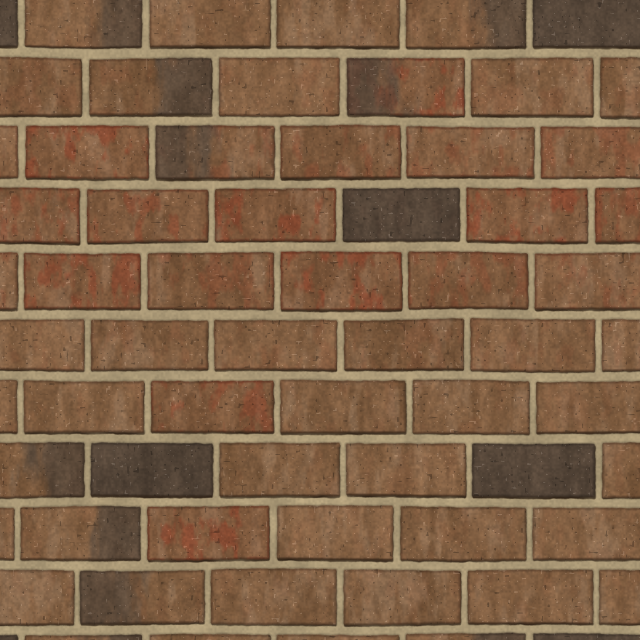
A Shadertoy shader for this texture:

```glsl
// Weathered brick wall in running bond: ten courses of five bricks, wrapping around.
// Jittered joints give each brick its box; a distance to that box shapes the mortar,
// the shadows and the red rims, while layered noise stains the clay.

const vec2 BRICKS = vec2(5.0, 10.0);
const vec2 HALF_GAP = vec2(0.0056, 0.0080);
const vec3 MORTAR = vec3(0.67, 0.60, 0.465);
const vec3 BROWN = vec3(0.435, 0.315, 0.21);
const vec3 TAN = vec3(0.55, 0.41, 0.29);
const vec3 PALE = vec3(0.59, 0.47, 0.36);
const vec3 RED = vec3(0.55, 0.26, 0.17);
const vec3 CHAR = vec3(0.315, 0.262, 0.215);
const vec3 SHADOW = vec3(0.19, 0.13, 0.08);

float hash(vec2 p) {
    vec3 q = fract(p.xyx * 0.1031);
    q += dot(q, q.yzx + 33.33);
    return fract((q.x + q.y) * q.z);
}

float noise(vec2 p) {
    vec2 i = floor(p), f = fract(p);
    f = f * f * (3.0 - 2.0 * f);
    return mix(mix(hash(i), hash(i + vec2(1, 0)), f.x),
               mix(hash(i + vec2(0, 1)), hash(i + vec2(1, 1)), f.x), f.y);
}

float fbm(vec2 p) {
    float sum = 0.0, amp = 0.533;
    for (int i = 0; i < 4; i++, amp *= 0.5) {
        sum += amp * noise(p);
        p = p * 2.03 + 17.3;
    }
    return sum;
}

// Position of joint i, jittered and repeating after n joints
float joint(float i, float seed, float n, float amount) {
    return i + amount * (hash(vec2(mod(i, n) + 3.0, seed)) - 0.5);
}

// Index, start and end of the jittered interval holding x
vec3 interval(float x, float seed, float n, float amount) {
    float i = floor(x);
    if (x < joint(i, seed, n, amount)) i -= 1.0;
    else if (x >= joint(i + 1.0, seed, n, amount)) i += 1.0;
    return vec3(i, joint(i, seed, n, amount), joint(i + 1.0, seed, n, amount));
}

float boxDistance(vec2 p, vec2 halfSize, float radius) {
    vec2 q = abs(p) - halfSize + radius;
    return length(max(q, 0.0)) + min(max(q.x, q.y), 0.0) - radius;
}

// Two sparse progressions over the brick number pick the burnt bricks
float isCharred(vec2 id) {
    float k = id.y * BRICKS.x + id.x;
    return 1.0 - step(0.5, min(abs(mod(k, 34.0) - 4.0), abs(mod(k, 18.0) - 17.0)));
}

// Clay colour at p; across runs 0..1 along the brick, d is the edge distance
vec3 clayColor(vec2 p, vec2 id, float across, float d) {
    vec2 shift = id * 13.7;
    float streak = fbm(p * vec2(62.0, 20.0) + shift);
    float haze = fbm(p * vec2(48.0, 17.0) + shift + 51.0);
    float blotch = fbm(p * vec2(55.0, 28.0) + shift + 93.0);
    float rim = smoothstep(-0.0055, -0.0005, d);
    float tone = 0.28 + 0.42 * hash(id + 7.0) + 1.5 * (streak - 0.5);
    vec3 clay = mix(BROWN, TAN, clamp(tone, 0.0, 1.0));
    clay = mix(clay, PALE, 0.6 * smoothstep(0.48, 0.78, haze));

    // Iron red, strongest around the fourth course
    float z = (id.y - 3.0) / 1.5;
    float redness = min(0.12 + 0.65 * exp(-z * z) + smoothstep(0.78, 0.95, hash(id + 21.0)), 1.0);
    float stain = 0.10 + 0.55 * smoothstep(0.48, 0.72, blotch) + 0.5 * rim * smoothstep(0.3, 0.6, streak);
    clay = mix(clay, RED, redness * min(stain, 0.8));

    // Flashing darkens one end of some bricks, burnt ones all over
    float reach = 1.0 - abs(across - step(0.5, hash(id + 33.0))) + 0.6 * (haze - 0.5);
    float flash = 0.75 * step(0.80, hash(id + 45.0)) * smoothstep(0.42, 0.75, reach);
    clay = mix(clay, CHAR * (0.8 + 0.4 * streak), max(flash, 0.93 * isCharred(id)));

    // Grain, pale specks, dark pits and worn edges
    clay *= 1.0 + 0.12 * (noise(p * 330.0) + noise(p * 170.0 + 9.0) - 1.0);
    clay += 0.10 * smoothstep(0.86, 0.98, noise(p * 240.0 + 31.0));
    clay *= 1.0 - 0.25 * smoothstep(0.86, 0.98, noise(p * 190.0 + 77.0));
    return clay * (1.0 - 0.22 * rim);
}

void mainImage(out vec4 fragColor, in vec2 fragCoord) {
    float pixel = 1.0 / iResolution.y, soft = max(pixel, 0.0011);
    vec2 p = fragCoord * pixel;
    p.y = 1.0 - p.y;

    // Course, then brick within the course
    float bend = 0.004 * (noise(vec2(p.x * 7.0, floor(p.y * 10.0 + 0.63))) - 0.5);
    vec3 course = interval((p.y + bend) * BRICKS.y + 0.128, 5.0, BRICKS.y, 0.09);
    float row = mod(course.x, BRICKS.y);
    float offset = mix(0.15, 0.65, mod(row, 2.0)) + 0.06 * (hash(vec2(row, 61.0)) - 0.5);
    vec3 stone = interval(p.x * BRICKS.x - offset, row + 11.0, BRICKS.x, 0.06);
    vec2 id = vec2(mod(stone.x, BRICKS.x), row);

    // Brick box with uneven edges, and the box of its contact shadow
    vec2 lo = vec2(stone.y + offset, course.y - 0.128) / BRICKS;
    vec2 hi = vec2(stone.z + offset, course.z - 0.128) / BRICKS;
    vec2 gap = HALF_GAP + 0.0022 * (vec2(hash(id + 71.0), hash(id + 83.0)) - 0.5);
    vec2 local = p + vec2(0.0, bend) - 0.5 * (lo + hi), halfSize = 0.5 * (hi - lo) - gap;
    float rough = 0.0028 * (fbm(p * 75.0) - 0.5);
    float d = boxDistance(local, halfSize, 0.0025) + rough;
    vec2 drop = vec2(0.0007, 0.0024) * (0.4 + 0.9 * hash(id + 97.0));
    float shadowDist = boxDistance(local - drop, halfSize, 0.0025) + rough;

    // Sandy mortar under the shadow, then the face with its dim lower edge
    vec3 color = MORTAR * (1.0 + 0.09 * (noise(p * 300.0) - 0.5) + 0.22 * (fbm(p * 32.0) - 0.5));
    color = mix(color, SHADOW, (1.0 - smoothstep(-soft, soft, shadowDist)) * (0.55 + 0.4 * noise(p * 40.0)));
    color *= 0.84 + 0.16 * smoothstep(0.0, 0.004, d);
    vec3 clay = clayColor(p, id, local.x / (2.0 * halfSize.x) + 0.5, d);
    float lower = smoothstep(halfSize.y - 0.004, halfSize.y, local.y);
    clay = mix(clay, SHADOW, lower * (0.2 + 0.5 * hash(id + 109.0)));
    fragColor = vec4(mix(color, clay, 1.0 - smoothstep(-soft, soft, d)), 1.0);
}
```
